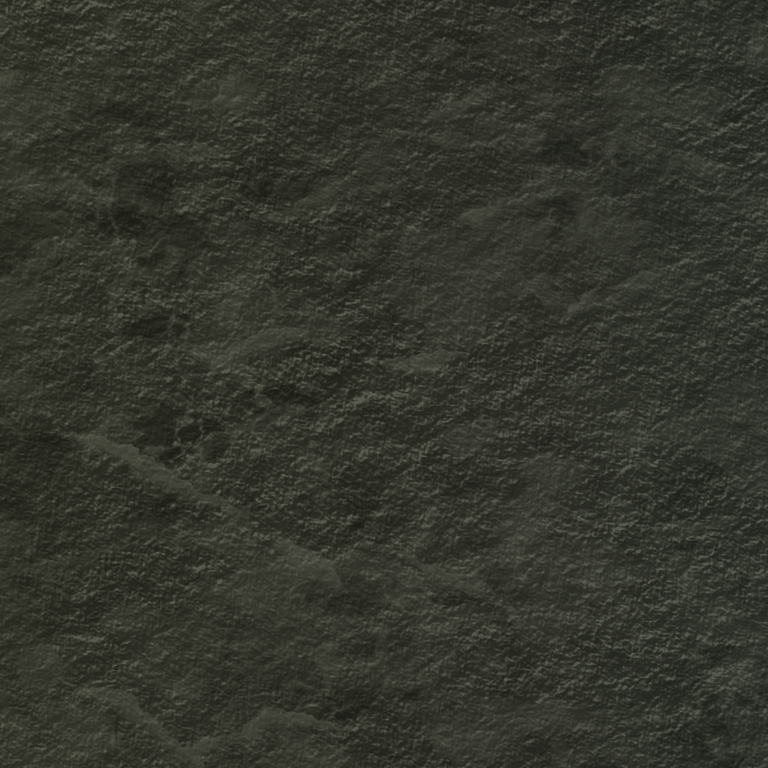
A three.js fragment shader for this texture:

```glsl
// Dark olive slate: rough cleft grain, pale smeared ledges, fine veins and dark pits.
varying vec2 vUv;

const vec3 DARK_SLATE = vec3(0.150, 0.157, 0.128);
const vec3 PALE_SLATE = vec3(0.280, 0.287, 0.246);
const vec3 OLIVE_TINT = vec3(0.004, 0.002, -0.005);
const vec3 COOL_TINT = vec3(-0.004, 0.000, 0.003);
const float BASE_TONE = 0.27;
const float GRAIN_SCALE = 27.0;
const float RELIEF = 5.0;
const vec2 LIGHT_STEP = vec2(-0.0014, 0.0032);
const vec2 LEDGE_GRID = vec2(4.0, 6.0);
const float LEDGE_SHARE = 0.7;
const float LEDGE_TONE = 0.50;
const float CRUST_TONE = 0.16;
const float VEIN_TONE = 0.42;
const float PIT_TONE = 0.40;
const vec2 CLUSTER_CENTRE = vec2(0.27, 0.50);

float hash(vec2 cell) {
  return fract(sin(dot(cell, vec2(127.1, 311.7))) * 43758.5);
}

float noise(vec2 p) {
  vec2 cell = floor(p);
  vec2 f = fract(p);
  f = f * f * (3.0 - 2.0 * f);
  float low = mix(hash(cell), hash(cell + vec2(1.0, 0.0)), f.x);
  float high = mix(hash(cell + vec2(0.0, 1.0)), hash(cell + 1.0), f.x);
  return mix(low, high, f.y);
}

mat2 rotation(float angle) {
  float c = cos(angle);
  float s = sin(angle);
  return mat2(c, -s, s, c);
}

// Five octaves, normalised to the range 0 to 1
float fbm(vec2 p, float gain) {
  mat2 turn = rotation(0.8) * 1.95;
  float sum = 0.0;
  float total = 0.0;
  float amplitude = 0.5;
  for (int i = 0; i < 5; i++) {
    sum += amplitude * noise(p);
    total += amplitude;
    amplitude *= gain;
    p = turn * p + 17.3;
  }
  return sum / total;
}

// Height of the cleft surface, slightly stretched along the bedding
float surfaceHeight(vec2 p) {
  return fbm(rotation(-0.1) * p * vec2(0.9, 1.1) * GRAIN_SCALE + 40.0, 0.78);
}

// One arched ledge: crisp upper rim, body fading out below
float ledge(vec2 p, vec2 cell) {
  if (hash(cell + 3.7) > LEDGE_SHARE) return 0.0;
  vec2 jitter = vec2(hash(cell + 11.0), hash(cell + 23.0));
  vec2 centre = (cell + 0.15 + 0.7 * jitter) / LEDGE_GRID;
  float pick = hash(cell + 31.0);
  float angle = pick > 0.3 ? mix(0.0, 0.35, pick) : -0.35 - pick;
  float halfLength = mix(0.05, 0.15, hash(cell + 47.0));
  vec2 local = rotation(angle) * (p - centre);
  float x = local.x / halfLength;
  float arch = max(1.0 - x * x, 0.0);
  float thickness = 0.002 + mix(0.005, 0.012, hash(cell + 59.0)) * arch;
  float depth = thickness + 0.12 * halfLength * arch - local.y;
  float edge = smoothstep(0.0, 0.003, depth);
  float body = edge * (1.0 - smoothstep(thickness * 1.2, thickness * 3.0, depth));
  float rim = edge * (1.0 - smoothstep(0.002, 0.006, depth));
  float ends = 1.0 - smoothstep(0.7, 1.0, abs(x));
  return mix(0.4, 1.0, hash(cell + 71.0)) * ends * (body + 0.35 * rim);
}

float ledges(vec2 p) {
  vec2 home = floor(p * LEDGE_GRID);
  float strongest = 0.0;
  for (int k = 0; k < 9; k++) {
    vec2 neighbour = vec2(mod(float(k), 3.0), floor(float(k) / 3.0)) - 1.0;
    strongest = max(strongest, ledge(p, home + neighbour));
  }
  return strongest;
}

// Thin bright broken threads where a noise field crosses its middle value
float veins(vec2 p) {
  float coarse = abs(noise(p * vec2(17.0, 25.0) + 25.0) - 0.5);
  float fine = abs(noise(rotation(0.6) * p * vec2(34.0, 46.0) + 51.0) - 0.5);
  float threads = max(1.0 - smoothstep(0.0, 0.11, coarse), 0.8 - 0.8 * smoothstep(0.0, 0.14, fine));
  return threads * smoothstep(0.25, 0.65, noise(p * 30.0 + 9.0));
}

void main() {
  vec2 p = vUv;
  vec2 wobble = vec2(fbm(p * 11.0, 0.65), fbm(p * 11.0 + 60.0, 0.65)) - 0.5;
  vec2 warped = p + 0.06 * wobble;

  // Broken zones gather veins and pits
  vec2 fromCluster = (warped - CLUSTER_CENTRE) / vec2(0.24, 0.15);
  float broken = exp(-dot(fromCluster, fromCluster));
  broken = min(broken + 0.6 * smoothstep(0.50, 0.64, fbm(p * 4.0 + 8.0, 0.5)), 1.0);

  float ragged = smoothstep(0.36, 0.54, fbm(warped * vec2(12.0, 24.0) + 14.0, 0.6));
  float smear = ledges(warped) * mix(0.45, 1.0, ragged);
  float crust = smoothstep(0.55, 0.59, fbm(warped * vec2(10.0, 16.0) + 33.0, 0.55));
  float vein = veins(warped) * mix(0.15, 1.0, broken) * (1.0 - 0.7 * smear);
  float pit = 1.0 - smoothstep(0.36, 0.41, fbm(warped * vec2(15.0, 21.0) + 90.0, 0.45));
  pit *= mix(0.15, 1.0, broken) * (1.0 - smear) * (1.0 - vein);

  // Side light on the grain, calmer on smooth ledges and in pits
  vec2 grainPoint = p + 0.012 * wobble;
  float slope = surfaceHeight(grainPoint) - surfaceHeight(grainPoint + LIGHT_STEP);
  float calm = (1.0 - 0.5 * smear) * (1.0 - 0.25 * crust) * (1.0 - 0.5 * pit);
  float grain = RELIEF * slope * calm * mix(0.7, 1.3, noise(p * 6.0 + 4.0));

  float tone = BASE_TONE + grain * (1.0 + 0.8 * grain);
  tone += 0.30 * (fbm(p * 3.0 + 70.0, 0.5) - 0.5) + 0.5 * (fbm(warped * vec2(18.0, 26.0), 0.65) - 0.5);
  tone += LEDGE_TONE * smear + CRUST_TONE * crust + VEIN_TONE * vein - PIT_TONE * pit;
  vec3 colour = mix(DARK_SLATE, PALE_SLATE, clamp(tone, -0.3, 1.5));
  gl_FragColor = vec4(colour + mix(OLIVE_TINT, COOL_TINT, p.x), 1.0);
}
```
